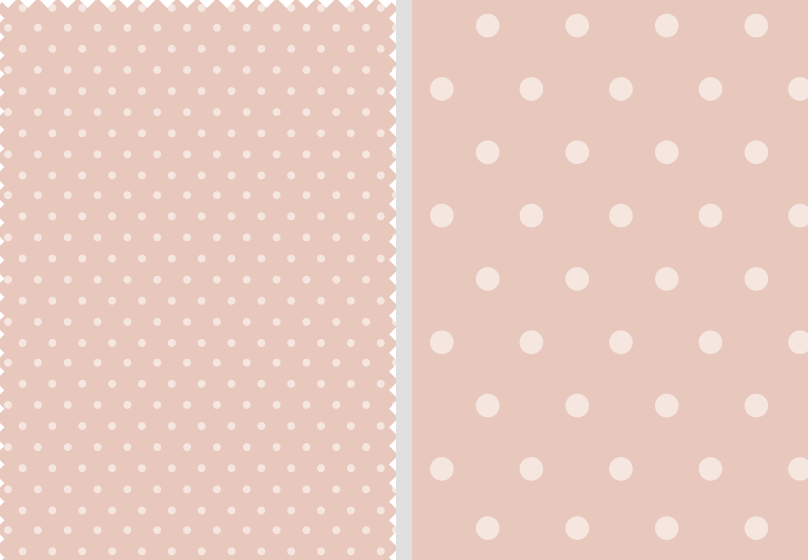
Left: the whole. Right: its middle third, enlarged.
Write a WebGL 2 fragment shader that draws this pattern.

```glsl
#version 300 es
precision highp float;
// Blush fabric with pale polka dots in staggered rows and pinked edges.
// Dots come from a folded grid whose rows repeat in bands of eight, with a
// slightly tighter seam between bands; edge notches are folded triangles.

uniform vec2 u_resolution;
out vec4 fragColor;

// Lengths are in canvas units: the canvas spans SHEET, measured from the top left.
const vec2 SHEET = vec2(544.0, 768.0);

const vec3 FABRIC_COLOR = vec3(0.910, 0.784, 0.742);
const vec3 DOT_COLOR = vec3(0.962, 0.900, 0.880);
const vec3 PAPER_COLOR = vec3(1.0);

const float DOT_RADIUS = 5.4;
const float COLUMN_STEP = 41.0;
const float FIRST_COLUMN = 11.0;
const float STAGGER = 20.0;
const float ROW_STEP = 28.95;
const float ROWS_PER_BAND = 8.0;
const float BAND_HEIGHT = 229.7;   // a little less than eight row steps
const float FIRST_ROW = 38.0;

const float TOP_PITCH = 27.33;
const float TOP_PHASE = 11.0;
const float TOP_DEPTH = 11.0;
const float SIDE_PITCH = 25.5;
const float SIDE_PHASE = 50.5;
const float LEFT_DEPTH = 6.0;
const float RIGHT_DEPTH = 9.5;

// Signed offset from the nearest multiple of period.
float fold(float x, float period) {
    return mod(x + 0.5 * period, period) - 0.5 * period;
}

// Signed distance to the nearest dot.
float dotDistance(vec2 p) {
    float bandY = mod(p.y - FIRST_ROW + 0.5 * ROW_STEP, BAND_HEIGHT);
    float row = min(floor(bandY / ROW_STEP), ROWS_PER_BAND - 1.0);
    float dy = bandY - (row + 0.5) * ROW_STEP;
    float dx = fold(p.x - FIRST_COLUMN - STAGGER * mod(row, 2.0), COLUMN_STEP);
    return length(vec2(dx, dy)) - DOT_RADIUS;
}

// Signed distance to a row of right-angled notches cut inward from an edge.
float notchDistance(float along, float inward, float pitch, float depth) {
    return (abs(fold(along, pitch)) + inward - depth) * 0.70711;
}

// Antialiased coverage of the inside of a shape.
float coverage(float signedDistance, float pixel) {
    return 1.0 - smoothstep(-0.6 * pixel, 0.6 * pixel, signedDistance);
}

void main() {
    vec2 uv = gl_FragCoord.xy / u_resolution;
    vec2 p = vec2(uv.x, 1.0 - uv.y) * SHEET;
    float pixel = max(SHEET.x / u_resolution.x, SHEET.y / u_resolution.y);

    // Printed dots
    vec3 color = mix(FABRIC_COLOR, DOT_COLOR, coverage(dotDistance(p), pixel));

    // Pinked top and sides
    float top = notchDistance(p.x - TOP_PHASE, p.y, TOP_PITCH, TOP_DEPTH);
    float left = notchDistance(p.y - SIDE_PHASE, p.x, SIDE_PITCH, LEFT_DEPTH);
    float right = notchDistance(p.y - SIDE_PHASE, SHEET.x - p.x, SIDE_PITCH, RIGHT_DEPTH);
    float cut = min(top, min(left, right));
    color = mix(color, PAPER_COLOR, coverage(cut, pixel));

    fragColor = vec4(color, 1.0);
}
```
